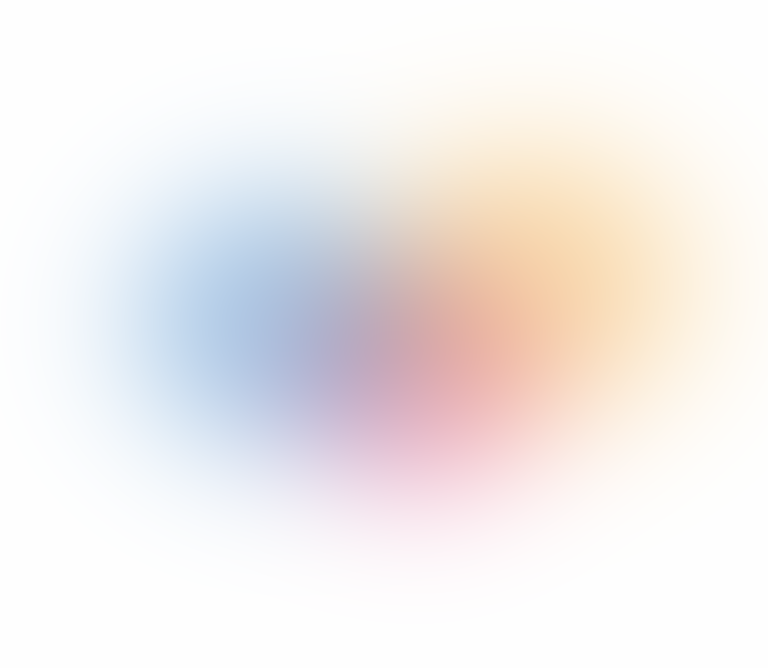
This background is drawn by a Shadertoy shader. Its source:

```glsl
// Soft blue, amber and rose glows overlapping like ink washes on white paper.

const vec3 PAPER = vec3(0.998);

// Absorbed light per channel at the heart of each wash.
const vec3 BLUE_INK  = vec3(0.380, 0.225, 0.092);
const vec3 AMBER_INK = vec3(0.022, 0.150, 0.375);
const vec3 ROSE_INK  = vec3(0.032, 0.265, 0.160);

// Centres and spreads, as fractions of the canvas.
const vec2 BLUE_CENTRE  = vec2(0.360, 0.520);
const vec2 BLUE_SPREAD  = vec2(0.141, 0.152);
const vec2 AMBER_CENTRE = vec2(0.688, 0.577);
const vec2 AMBER_SPREAD = vec2(0.154, 0.158);
const vec2 ROSE_CENTRE  = vec2(0.547, 0.426);
const vec2 ROSE_SPREAD  = vec2(0.125, 0.138);

// Above 1.0 the heart is flatter and the rim fades sooner than a Gaussian.
const float FLATNESS = 1.12;

// Elliptical glow: 1 at the centre, fading smoothly to 0.
float glow(vec2 uv, vec2 centre, vec2 spread) {
    vec2 offset = (uv - centre) / spread;
    return exp(-0.5 * pow(dot(offset, offset) + 1e-6, FLATNESS));
}

void mainImage(out vec4 fragColor, in vec2 fragCoord) {
    vec2 uv = fragCoord / iResolution.xy;

    // Absorptions add up, so overlapping washes multiply.
    vec3 absorbed = BLUE_INK  * glow(uv, BLUE_CENTRE, BLUE_SPREAD)
                  + AMBER_INK * glow(uv, AMBER_CENTRE, AMBER_SPREAD)
                  + ROSE_INK  * glow(uv, ROSE_CENTRE, ROSE_SPREAD);

    fragColor = vec4(PAPER * exp(-absorbed), 1.0);
}
```
